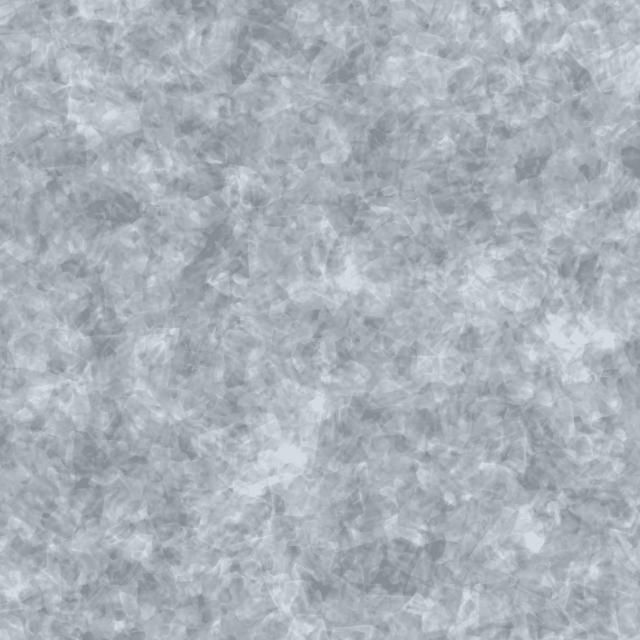
This texture is drawn by a WebGL 2 fragment shader. Its source:

```glsl
#version 300 es
precision highp float;

uniform vec2 u_resolution;
out vec4 fragColor;

const float TAU = 6.2831853;

vec3 hash3(vec3 cell) {
    uvec3 v = uvec3(ivec3(cell) + 4096) * 1664525u + 1013904223u;
    v.x += v.y * v.z; v.y += v.z * v.x; v.z += v.x * v.y;
    v ^= v >> 16u;
    v.x += v.y * v.z; v.y += v.z * v.x; v.z += v.x * v.y;
    return vec3(v >> 8u) / 16777216.0;
}

float noise(vec2 p) {
    vec2 cell = floor(p), f = fract(p);
    f = f * f * (3.0 - 2.0 * f);
    float low = mix(hash3(vec3(cell, 0)).x, hash3(vec3(cell + vec2(1, 0), 0)).x, f.x);
    float high = mix(hash3(vec3(cell + vec2(0, 1), 0)).x, hash3(vec3(cell + 1.0, 0)).x, f.x);
    return mix(low, high, f.y);
}

float fbm(vec2 p) {
    float sum = 0.0, gain = 0.3;
    for (int i = 0; i < 5; i++) {
        sum += gain * (noise(p) - 0.5);
        p = mat2(1.6, 1.2, -1.2, 1.6) * p + 7.3;
        gain *= 0.9;
    }
    return sum;
}

// Signed distance to an irregular six-sided chip
float chipDistance(vec2 p, vec2 cell, float seed) {
    float dist = -1.0;
    for (int k = 0; k < 6; k++) {
        vec2 side = hash3(vec3(cell, seed + float(k))).xy;
        float angle = (float(k) + 0.5 * side.x) * TAU / 6.0;
        dist = max(dist, dot(p, vec2(cos(angle), sin(angle))) - mix(0.24, 0.65, side.y));
    }
    return dist;
}

// One layer of translucent chips, lighter or darker than the ground
float chipLayer(vec2 p, float count, float seed) {
    vec2 base = floor(p * count);
    float softness = count * 0.0017;
    float tone = 0.0;
    for (int j = -1; j <= 1; j++) {
        for (int i = -1; i <= 1; i++) {
            vec2 cell = base + vec2(i, j);
            vec3 place = hash3(vec3(cell, seed + 20.0));
            vec3 look = hash3(vec3(cell, seed + 21.0));
            float turn = place.z * TAU;
            vec2 axis = vec2(cos(turn), sin(turn));
            vec2 local = mat2(axis.x, -axis.y, axis.y, axis.x) * (p * count - cell - place.xy);
            float dist = chipDistance(local * vec2(1.0, 1.0 + 0.7 * look.y), cell, seed);
            if (dist > softness * 5.0) continue;

            float fill = 1.0 - smoothstep(-softness, softness, dist);
            float fade = mix(0.2, 1.0, smoothstep(-0.45, 0.45, local.x));
            float fibre = noise(local / count * vec2(40.0, 150.0) + place.xy * 40.0) - 0.5;
            float rim = exp(-abs(dist) / softness) * smoothstep(-0.1, 0.5, local.x);
            tone += fill * (fade * (look.x * 2.0 - 1.0) + 0.75 * fibre);
            tone += rim * (look.z - 0.36) * 1.5;
        }
    }
    return tone;
}

void main() {
    vec2 p = gl_FragCoord.xy / min(u_resolution.x, u_resolution.y);

    // Slightly crooked outlines
    vec2 warped = p + 0.009 * (vec2(noise(p * 28.0), noise(p * 28.0 + 60.0)) - 0.5);

    // Chips from coarse to fine
    float tone = 0.66;
    float count = 5.5;
    for (int n = 0; n < 7; n++) {
        float strength = n < 3 ? 0.08 : 0.072;
        tone += strength * chipLayer(warped + float(n) * 0.137, count, float(n) * 30.0);
        count *= 1.42;
    }

    // Cloudy ground and fine grain
    tone += 0.11 * fbm(p * 16.0);
    tone += 0.032 * (noise(p * 190.0) - 0.5);

    tone = clamp(tone, 0.53, 0.83);
    fragColor = vec4(tone + vec3(0.0, 0.03, 0.055), 1.0);
}
```
